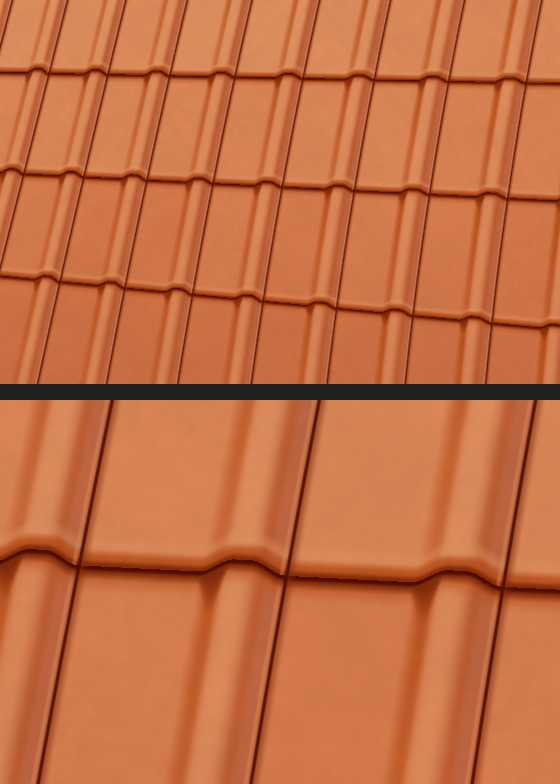
Top: the whole. Bottom: its middle third, enlarged.
Write a Shadertoy shader that draws this texture.

```glsl
const vec3 CLAY   = vec3(0.81, 0.45, 0.27);
const vec3 PALE   = vec3(0.86, 0.56, 0.37);
const vec3 DUSK   = vec3(0.72, 0.38, 0.24);
const vec3 RUST   = vec3(0.71, 0.30, 0.10);
const vec3 SHADOW = vec3(0.50, 0.16, 0.03);
const vec3 GAP    = vec3(0.31, 0.05, 0.00);

float hash(vec2 p) {
    return fract(sin(dot(p, vec2(127.1, 311.7))) * 43758.5);
}

// Solves a + b*n + c*n*n = d for the rising branch
float solveIndex(float a, float b, float c, float d) {
    return (sqrt(max(b * b - 4.0 * c * (a - d), 0.0)) - b) / (2.0 * c);
}

// A plateau that rises over a..b and falls over c..d
float band(float a, float b, float c, float d, float x) {
    return smoothstep(a, b, x) * (1.0 - smoothstep(c, d, x));
}

// Soft mottling and fine grain from layered sines
float mottle(vec2 p) {
    float sum = 0.0, amp = 0.5;
    for (int i = 0; i < 6; i++) {
        p = mat2(0.8, 0.6, -0.6, 0.8) * p * 2.1 + 1.7;
        sum += amp * sin(p.x + 1.5 * sin(p.y)) * sin(p.y + sin(p.x * 0.7));
        amp *= 0.75;
    }
    return sum;
}

void mainImage(out vec4 fragColor, in vec2 fragCoord) {
    float px = 1.0 / iResolution.y;
    vec2 p = vec2(fragCoord.x, iResolution.y - fragCoord.y) * px; // y runs down the roof
    float yy = p.y * p.y;

    // Columns lean and widen with perspective
    float b = 0.1477 + 0.0076 * p.y + 0.0152 * yy;
    float c = 0.0041 - 0.0011 * yy;
    float column = solveIndex(mix(0.176, -0.076, p.y), b, c, p.x);
    float u = fract(column);
    float seam = min(u, 1.0 - u) * (b + 2.0 * c * column);

    // Courses tilt and deepen; the roll lifts each lower edge
    float lift = 0.012 * band(0.58, 0.74, 0.82, 1.0, u);
    float rowB = 0.2576 + 0.023 * p.x;
    float rowC = 0.0038 + 0.0075 * p.x;
    float row = min(solveIndex(0.1875 + 0.02 * p.x, rowB, rowC, p.y + lift), 2.86);
    float v = fract(row);
    float depth = rowB + 2.0 * rowC * row;
    float below = v * depth;          // distance under the upper course
    float above = (1.0 - v) * depth;  // distance over the lower edge

    // Flat pan, lighter towards the top
    float tone = hash(floor(vec2(column, row)) + 7.0) - 0.5;
    float light = 0.85 - 1.0 * p.y + 0.25 * tone + 0.25 * (v - 0.5);
    vec3 col = mix(CLAY, PALE, clamp(light, 0.0, 1.0));
    col = mix(col, DUSK, 0.35 * smoothstep(0.5, 1.1, p.y));

    // Groove, lit roll and its darker far side
    float groove = band(0.58, 0.66, 0.67, 0.72, u);
    col = mix(col, RUST, groove * mix(1.0, 0.55, v) * (0.65 + 0.25 * p.x));
    col = mix(col, PALE, 0.6 * band(0.68, 0.75, 0.77, 0.87, u));
    col = mix(col, DUSK, 0.9 * smoothstep(0.80, 0.90, u));
    col = mix(col, RUST, 0.35 * band(0.84, 0.88, 0.89, 0.93, u));

    // Rounded lip at the lower edge
    col = mix(col, PALE, 0.4 * band(0.012, 0.017, 0.019, 0.028, above));
    col = mix(col, RUST, 0.85 * (1.0 - smoothstep(0.007, 0.016, above)));
    col = mix(col, SHADOW, 0.9 * (1.0 - smoothstep(0.001, 0.007, above)));

    // Shadow cast by the course above, deepest in the groove
    float reach = 0.013 + 0.035 * groove;
    col = mix(col, RUST, 0.7 * (1.0 - smoothstep(0.004, reach + 0.012, below)));
    col = mix(col, SHADOW, 1.0 - smoothstep(0.003, reach, below));
    col = mix(col, GAP, 1.0 - smoothstep(0.0025 - px, 0.0045 + px, below));

    // Seam between columns: pale rim, soft shade, dark gap
    float rim = band(0.0025, 0.004, 0.005, 0.0075, seam) * step(0.5, u);
    col = mix(col, PALE, 0.4 * rim * smoothstep(0.0, 0.02, below));
    float shade = 1.0 - smoothstep(0.001, 0.010, seam);
    col = mix(col, SHADOW, 0.55 * shade * step(u, 0.5));
    col = mix(col, GAP, 0.9 * (1.0 - smoothstep(0.0014 - px, 0.0016 + px, seam)));

    col *= 1.0 + 0.018 * mottle(p * 9.0) + 0.012 * mottle(p * 60.0);
    fragColor = vec4(clamp(col, 0.0, 1.0), 1.0);
}
```
